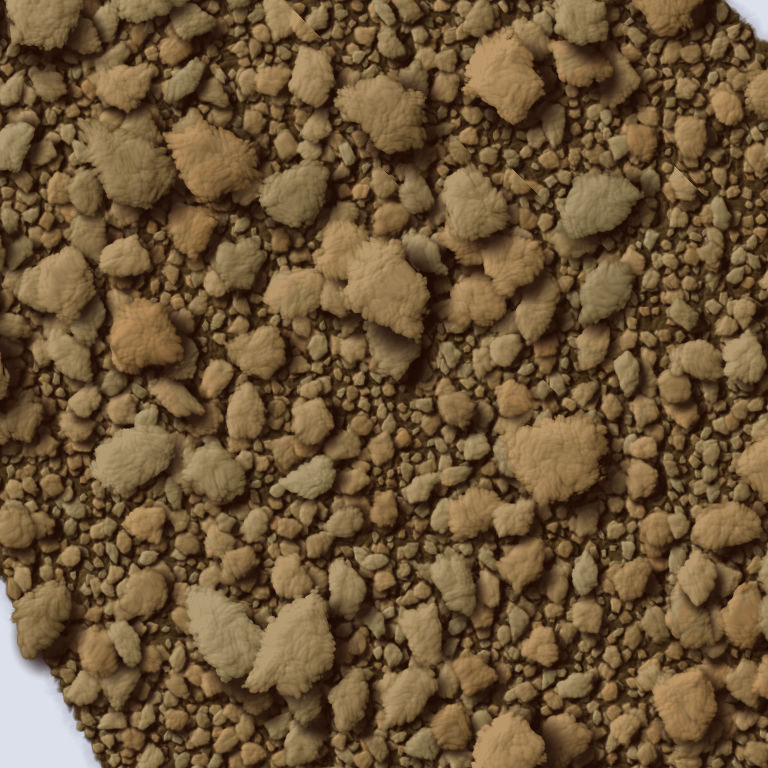
Write a Shadertoy shader that draws this texture.

```glsl
// Heap of dry brown clods on pale paper, lit from the upper left.
// Layers of faceted stones, from grit to large lumps, are scattered on jittered
// grids; each casts a soft shadow, and cellular noise gives the crumbly surface.

const vec2 LIGHT = vec2(-0.8, 0.6);
const vec3 SHADOW = vec3(0.11, 0.04, 0.015);

vec3 random3(vec2 c) {
    vec3 k = vec3(dot(c, vec2(127.1, 311.7)), dot(c, vec2(269.5, 183.3)), dot(c, vec2(419.2, 371.9)));
    return fract(sin(k) * 4375.85);
}

// Cellular noise: round bumps parted by creases
float bumps(vec2 p) {
    float nearest = 2.0;
    for (int y = -1; y <= 1; y++)
    for (int x = -1; x <= 1; x++) {
        vec2 cell = floor(p) + vec2(x, y);
        vec2 v = cell + random3(cell).xy - p;
        nearest = min(nearest, dot(v, v));
    }
    return 0.25 - nearest;
}

float crumble(vec2 uv) {
    uv += 0.005 * sin(uv.yx * 70.0 + 2.0 * sin(uv * 43.0));
    return 0.5 * bumps(uv * 36.0) + 0.32 * bumps(uv * 77.0 + 9.0) + 0.2 * bumps(uv * 150.0 + 5.0);
}

// Positive inside the heap, negative on the two bare paper corners
float heap(vec2 p) {
    return min(0.87 * (p.x + 0.55 * p.y - 0.135), 0.7 * (1.94 - p.x - p.y));
}

vec3 soil(float tone) {
    float t = clamp(tone, 0.0, 1.1);
    return SHADOW + t * vec3(0.54, 0.51, 0.25 + 0.12 * t);
}

// Angular chunk: x is the distance (1 at the rim), y the facet's tilt to the light
vec2 facets(vec2 q, vec2 light, float seed) {
    float total = 0.0, tilt = 0.0;
    for (int i = 0; i < 6; i++) {
        float h = fract(sin(float(i) * 17.3 + seed * 91.7) * 437.58);
        float angle = (float(i) + 0.7 * h) * 1.0472 + seed * 6.28;
        vec2 dir = vec2(cos(angle), sin(angle));
        float w = pow(max(dot(q, dir) / (0.68 + 0.42 * fract(h * 7.3)), 0.0), 10.0);
        total += w;
        tilt += w * dot(dir, light);
    }
    return vec2(pow(total + 1e-7, 0.1), tilt / (total + 1e-5));
}

void scatter(inout vec3 col, vec2 uv, float cells, float density, float rough, float relief) {
    vec2 p = uv * cells;
    for (int y = -1; y <= 1; y++)
    for (int x = -1; x <= 1; x++) {
        vec2 cell = floor(p) + vec2(x, y);
        vec3 h = random3(cell + cells * 1.37);
        vec3 k = random3(cell + cells * 2.71 + 40.0);
        vec2 center = cell + 0.5 + 0.6 * (h.xy - 0.5);
        float size = mix(0.36, 0.62, k.x);
        if (h.z > density || heap(center / cells) < 0.3 * size / cells) continue;

        // Local frame, stretched along a mostly upright axis
        float lean = 1.65 + 2.2 * (k.y - 0.5);
        float c = cos(lean), s = sin(lean);
        mat2 turn = mat2(c, s, -s, c);
        vec2 light = turn * LIGHT;
        vec2 q = turn * (p - center) / size;
        q.y *= 1.0 + 0.6 * k.z;
        if (length(q) > 1.9) continue;

        // Cast shadow
        float shade = 1.0 - smoothstep(0.65, 1.3, length(q + 0.38 * light));
        col = mix(col, SHADOW, 0.86 * shade);

        // Lit body; larger lumps catch more light
        vec2 f = facets(q, light, k.x + h.x);
        float d = f.x - 0.5 * rough;
        float soft = 0.0027 * cells / size;
        float tone = 0.86 - 0.0024 * cells + 0.2 * (fract(k.y * 7.0) - 0.5)
                   + 0.3 * f.y * smoothstep(0.1, 0.95, d)
                   + 0.55 * relief + 0.25 * rough - 0.24 * smoothstep(0.75, 1.05, d);
        vec3 tint = mix(vec3(1.04, 0.98, 0.93), vec3(0.97, 1.01, 1.05), k.z);
        float rust = smoothstep(0.75, 1.0, h.y) * smoothstep(-0.15, 0.2, rough);
        tint = mix(tint, vec3(1.1, 0.93, 0.8), 0.5 * rust);
        col = mix(col, soil(tone) * tint, 1.0 - smoothstep(1.0 - soft, 1.0 + soft, d));
    }
}

void mainImage(out vec4 fragColor, in vec2 fragCoord) {
    vec2 uv = fragCoord / iResolution.y;
    float rough = crumble(uv);
    float relief = rough - crumble(uv + LIGHT * 0.0035);

    // Paper and the dark bed of the heap
    float inside = heap(uv) + 0.02 * rough;
    vec3 paper = mix(vec3(0.76, 0.77, 0.82), vec3(0.86, 0.88, 0.92), smoothstep(0.0, 0.02, -inside));
    vec3 col = mix(paper, soil(0.3 + relief), smoothstep(-0.003, 0.004, inside));

    // Grit to lumps; lumps thin out toward the upper right
    float coarse = 1.0 - 0.55 * smoothstep(1.1, 1.7, uv.x + uv.y);
    scatter(col, uv, 58.0, 0.95, rough, relief);
    scatter(col, uv, 37.0, 0.8, rough, relief);
    scatter(col, uv, 23.0, 0.62 * coarse, rough, relief);
    scatter(col, uv, 14.0, 0.46 * coarse, rough, relief);
    scatter(col, uv, 8.5, 0.34, rough, relief);

    fragColor = vec4(col, 1.0);
}
```
